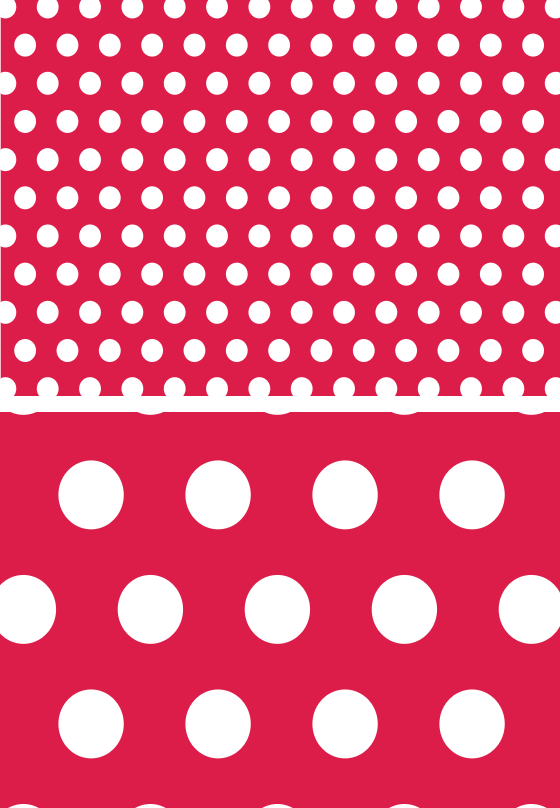
Top, the full canvas; bottom, a detail of the centre.
Reproduce this pattern procedurally as a Shadertoy shader.

```glsl
// Polka dots: staggered rows of white, slightly tall ovals on crimson.
// Each point is folded into one lattice cell and tested against an ellipse;
// a thin white margin runs down the left edge. Lengths are in canvas heights.

const vec3  GROUND  = vec3(0.864, 0.110, 0.286);
const vec3  DOT     = vec3(1.0);
const vec2  PITCH   = vec2(0.1069, 0.0964);   // spacing across and down
const vec2  RADII   = vec2(0.0275, 0.0290);   // half width and half height
const vec2  CENTRE  = vec2(-0.0022, 0.0005);  // middle dot, from canvas centre
const float STAGGER = 0.533;                  // shift of odd rows, in pitches
const float MARGIN  = 0.0018;                 // white strip on the left

// Approximate signed distance to an axis-aligned ellipse.
float ellipseDistance(vec2 p, vec2 radii) {
    float k = length(p / radii);
    float slope = length(p / (radii * radii));
    return k * (k - 1.0) / max(slope, 1e-4);
}

// Distance to the nearest dot of the staggered lattice.
float dotDistance(vec2 p) {
    vec2 cell = (p - CENTRE) / PITCH;
    float row = floor(cell.y + 0.5);
    cell.x -= STAGGER * mod(row, 2.0);
    vec2 local = (fract(cell + 0.5) - 0.5) * PITCH;
    return ellipseDistance(local, RADII);
}

// Pixel coverage of the inside of a shape.
float coverage(float dist, float pixel) {
    return clamp(0.5 - dist / pixel, 0.0, 1.0);
}

void mainImage(out vec4 fragColor, in vec2 fragCoord) {
    float pixel = 1.0 / iResolution.y;
    vec2 p = (fragCoord - 0.5 * iResolution.xy) * pixel;

    float dots = coverage(dotDistance(p), pixel);
    float margin = coverage(fragCoord.x * pixel - MARGIN, pixel);

    fragColor = vec4(mix(GROUND, DOT, max(dots, margin)), 1.0);
}
```
